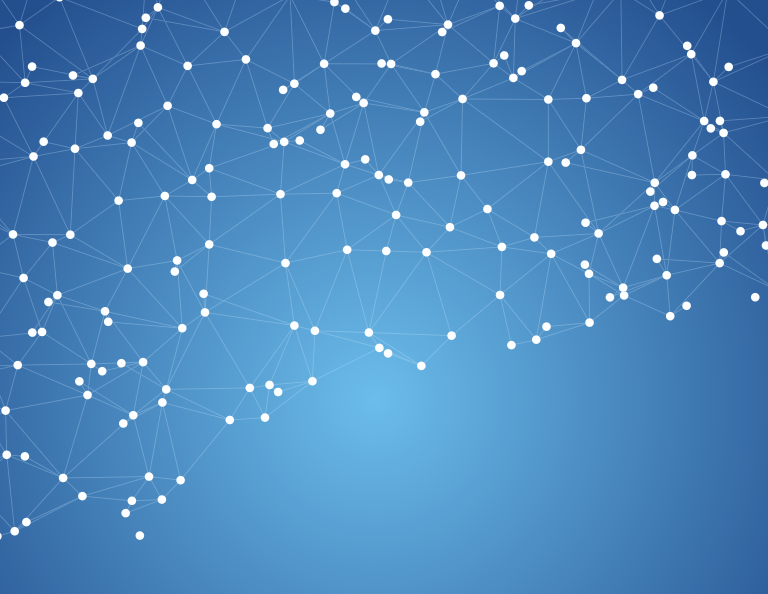
Give the GLSL for this background, as a Shadertoy shader.

```glsl
// A white network of dots and hairlines over a blue radial glow.
// Dots are jittered cell points; links triangulate neighbouring cells,
// and a sloping lower boundary leaves the glow below it empty.

const float CELL = 0.085;

vec2 hash2(vec2 c) {
    vec2 q = vec2(dot(c, vec2(127.1, 311.7)), dot(c, vec2(269.5, 183.3)));
    return fract(sin(q) * 43758.5);
}

// Jittered point of a cell, in canvas heights
vec2 node(vec2 cell) {
    return (cell + 0.03 + 0.94 * hash2(cell)) * CELL;
}

// Lower boundary: low at the left, rising through the centre to the right
float shore(float x) {
    return 0.07 + 0.29 * smoothstep(0.16, 0.62, x) + 0.22 * max(x - 0.65, 0.0);
}

bool inNetwork(vec2 n) {
    return n.y > shore(n.x);
}

// Antialiased coverage of a shape with the given half width
float stroke(float dist, float halfWidth) {
    return clamp((halfWidth - dist) * iResolution.y + 0.5, 0.0, 1.0);
}

float disc(vec2 p, vec2 n) {
    return inNetwork(n) ? stroke(length(p - n), 0.0072) : 0.0;
}

float link(vec2 p, vec2 a, vec2 b) {
    if (!inNetwork(a) || !inNetwork(b)) return 0.0;
    vec2 ab = b - a;
    float t = clamp(dot(p - a, ab) / dot(ab, ab), 0.0, 1.0);
    return stroke(length(p - a - t * ab), 0.0007);
}

void mainImage(out vec4 fragColor, in vec2 fragCoord) {
    vec2 p = fragCoord / iResolution.y;

    // Radial glow, centred below the middle
    vec2 focus = vec2(0.488 * iResolution.x / iResolution.y, 0.327);
    float falloff = min(length(p - focus) / 0.87, 1.0);
    vec3 color = mix(vec3(0.42, 0.74, 0.92), vec3(0.14, 0.31, 0.56), falloff);

    float lines = 0.0;
    float dots = 0.0;
    vec2 home = floor(p / CELL);
    for (int j = -1; j <= 1; j++) {
        for (int i = -1; i <= 1; i++) {
            vec2 cell = home + vec2(i, j);
            vec2 a = node(cell);
            vec2 right = node(cell + vec2(1, 0));
            vec2 up = node(cell + vec2(0, 1));
            vec2 corner = node(cell + vec2(1, 1));

            // Cell sides and the shorter diagonal
            lines = max(lines, link(p, a, right));
            lines = max(lines, link(p, a, up));
            bool rising = distance(a, corner) < distance(right, up);
            lines = max(lines, rising ? link(p, a, corner) : link(p, right, up));
            dots = max(dots, disc(p, a));

            // Some points carry a close companion
            vec2 seed = hash2(cell + 57.0);
            if (seed.x < 0.42) {
                float angle = 6.2832 * seed.y;
                float reach = CELL * (0.18 + 0.6 * seed.x);
                vec2 companion = a + reach * vec2(cos(angle), sin(angle));
                lines = max(lines, link(p, a, companion));
                lines = max(lines, link(p, companion, right));
                dots = max(dots, disc(p, companion));
            }
        }
    }

    color = mix(color, vec3(0.80, 0.91, 1.0), 0.30 * lines);
    color = mix(color, vec3(0.99, 0.995, 1.0), dots);
    fragColor = vec4(color, 1.0);
}
```
